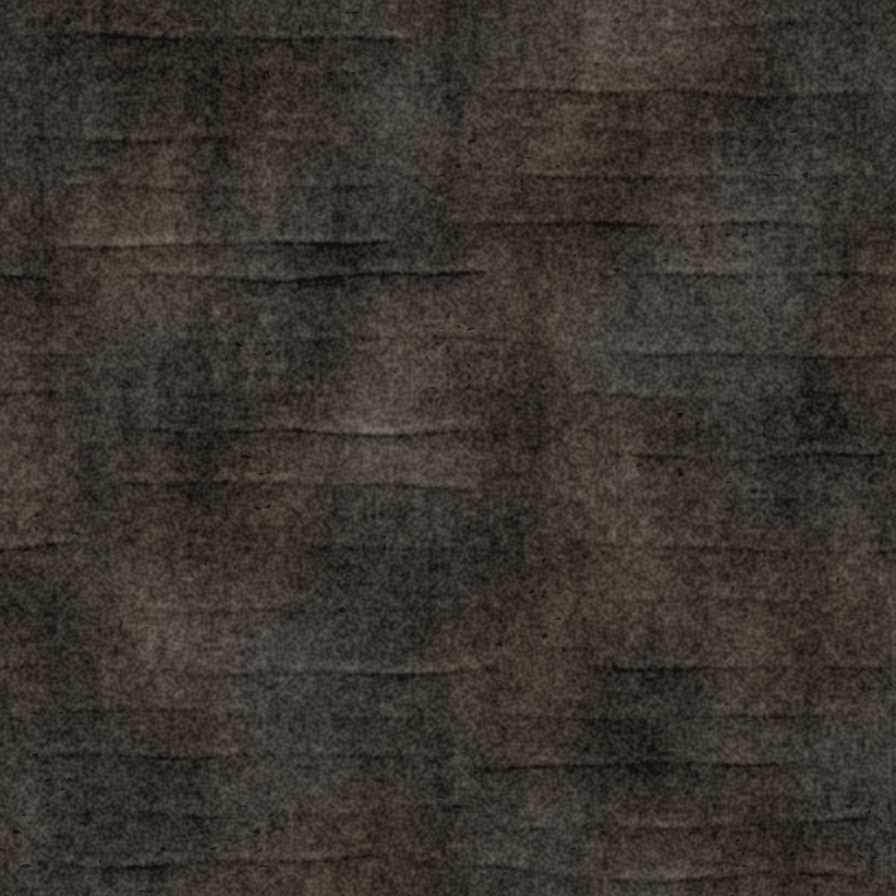
A Shadertoy shader for this texture:

```glsl
// Dark, stained concrete wall with sagging horizontal creases in staggered panels.
#define CREASE_ROWS 17.0
#define CREASE_WIDTH 0.0028
#define CREASE_DEPTH 0.50
#define CREASE_LIGHT 0.27
#define PANEL_SHIFT 0.10
#define BLOTCH 0.42
#define STREAK 0.24
#define GRAIN 1.05
#define PITS 0.55
#define WARM_STONE vec3(0.238, 0.207, 0.174)
#define COOL_STONE vec3(0.236, 0.219, 0.205)

float hash(vec2 p) {
    vec3 q = fract(vec3(p.xyx) * 0.1031);
    q += dot(q, q.yzx + 33.33);
    return fract((q.x + q.y) * q.z);
}

float cornerSlope(vec2 cell, vec2 offset) {
    float angle = 6.2832 * hash(cell + 71.0);
    return dot(vec2(cos(angle), sin(angle)), offset);
}

float gradientNoise(vec2 p) {
    vec2 i = floor(p), f = fract(p), e = vec2(0.0, 1.0);
    vec2 w = f * f * f * (f * (f * 6.0 - 15.0) + 10.0);
    float low = mix(cornerSlope(i, f), cornerSlope(i + e.yx, f - e.yx), w.x);
    float high = mix(cornerSlope(i + e.xy, f - e.xy), cornerSlope(i + 1.0, f - 1.0), w.x);
    return mix(low, high, w.y);
}

float fbm(vec2 p) {
    float sum = 0.0, amplitude = 1.0;
    for (int i = 0; i < 5; i++) {
        sum += amplitude * gradientNoise(p);
        p = mat2(1.6, 1.2, -1.2, 1.6) * p + 17.3;
        amplitude *= 0.5;
    }
    return sum;
}

// Panel number in x, position across the panel in y; middle courses are shifted.
vec2 panelAt(float x, float y) {
    float shift = PANEL_SHIFT * step(0.24, y) * step(y, 0.71);
    float across = (x - shift) * 2.0;
    return vec2(mod(floor(across), 2.0), fract(across));
}

// Signed shading of the creases: a dark fold with a pale ridge above it.
float creases(vec2 p) {
    float shade = 0.0;
    float nearestRow = floor(p.y * CREASE_ROWS);
    for (float k = -1.0; k <= 1.0; k++) {
        float row = nearestRow + k;
        vec2 panel = panelAt(p.x, (row + 0.5) / CREASE_ROWS);
        vec2 id = vec2(row + 5.0, panel.x * 13.0 + 3.0);
        float u = panel.y;

        float tilt = (hash(id + 9.0) - 0.5) * 0.35 * (u - 0.5);
        float sag = (hash(id + 21.0) - 0.25) * 0.7 * (u - 0.5) * (u - 0.5);
        float wave = 0.20 * gradientNoise(vec2(u * 3.5, id.x * 7.3 + id.y));
        float centre = row + 0.5 + (hash(id) - 0.5) * 0.55 + tilt + sag + wave;
        float d = p.y - centre / CREASE_ROWS;

        float start = 0.01 + 0.12 * hash(id + 33.0);
        float end = 0.99 - 0.10 * hash(id + 47.0);
        float ends = smoothstep(start - 0.02, start + 0.10, u)
                   * (1.0 - smoothstep(end - 0.06, end + 0.01, u));
        float wear = clamp(0.75 + 1.2 * gradientNoise(vec2(u * 5.0, id.x * 3.7 + id.y * 2.1)), 0.2, 1.2);
        float strength = ends * wear * mix(0.25, 1.0, hash(id + 58.0));

        float fold = exp(-pow(d / CREASE_WIDTH, 2.0));
        float under = 0.35 * exp(-pow((d + 0.007) / 0.008, 2.0));
        float ridge = exp(-pow((d - 0.0075) / 0.0055, 2.0));
        shade += strength * (CREASE_LIGHT * ridge - CREASE_DEPTH * (fold + under));
    }
    return shade;
}

void mainImage(out vec4 fragColor, in vec2 fragCoord) {
    vec2 p = fragCoord / iResolution.xy;
    vec2 warped = p + 0.006 * vec2(gradientNoise(p * 18.0), gradientNoise(p * 18.0 + 40.0));

    // Broad stains, vertical runs and horizontal courses
    float blotch = fbm(warped * 5.0 + 3.0);
    float streak = gradientNoise(warped * vec2(15.0, 2.5) + 11.0)
                 + 0.7 * gradientNoise(warped * vec2(3.0, 9.0) + 27.0)
                 + 0.5 * gradientNoise(warped * vec2(38.0, 8.0) + 53.0);

    // Fine grit, pale flecks and clustered pits
    float grit = 0.50 * gradientNoise(p * 205.0) + 0.38 * gradientNoise(p * 97.0 + 7.0)
               + 0.24 * gradientNoise(p * 46.0 + 19.0);
    float flecks = smoothstep(0.15, 0.45, gradientNoise(p * 52.0 + 61.0))
                 * smoothstep(0.0, 0.4, gradientNoise(p * 5.5 + 83.0));
    float pits = smoothstep(0.36, 0.52, gradientNoise(p * vec2(85.0, 105.0) + 31.0))
               * smoothstep(-0.15, 0.35, gradientNoise(p * 9.0 + 47.0));

    // Soft dark seams between the panels
    float u = panelAt(warped.x, warped.y).y;
    float seam = exp(-pow(min(u, 1.0 - u) / 0.025, 2.0));

    float tone = 1.0 + BLOTCH * blotch + STREAK * streak + GRAIN * grit;
    tone += 0.22 * flecks + creases(p) - 0.10 * seam;
    tone *= 1.0 - PITS * pits;

    float coolness = smoothstep(-0.5, 0.6, fbm(p * 4.0 + 90.0) + 0.5 * (tone - 1.0));
    vec3 stone = mix(WARM_STONE, COOL_STONE, coolness);
    fragColor = vec4(stone * clamp(tone, 0.3, 1.9), 1.0);
}
```
